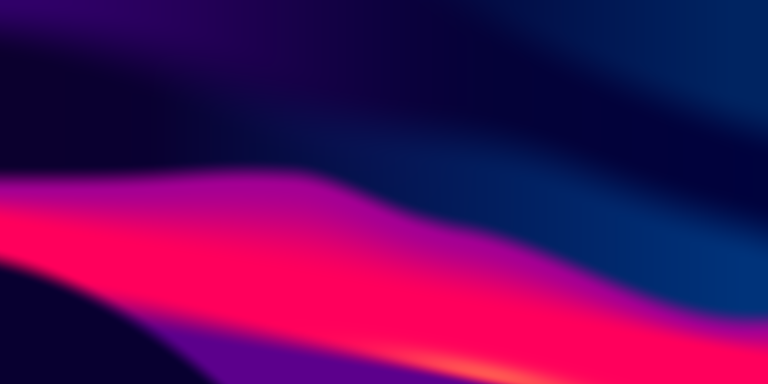
Write a WebGL 2 fragment shader that draws this background.

```glsl
#version 300 es
precision highp float;
// Soft flowing silk: a glowing magenta-pink ribbon falls across a night-blue field.
// Each fold is a height curve over x; layers are blended from back to front
// with smooth masks around those curves.

uniform vec2 u_resolution;
out vec4 fragColor;

// Colours
const vec3 INK_LEFT  = vec3(0.045, 0.00, 0.18);
const vec3 INK_RIGHT = vec3(0.00, 0.01, 0.24);
const vec3 PURPLE    = vec3(0.19, 0.00, 0.41);
const vec3 BLUE      = vec3(0.00, 0.20, 0.48);
const vec3 CORNER    = vec3(0.00, 0.14, 0.38);
const vec3 MAGENTA   = vec3(0.64, 0.00, 0.58);
const vec3 PINK      = vec3(1.00, 0.00, 0.36);
const vec3 VIOLET    = vec3(0.36, 0.00, 0.55);
const vec3 ORANGE    = vec3(1.00, 0.34, 0.32);
const vec3 SHADOW    = vec3(0.03, 0.00, 0.19);

// Half-widths of the blurred edges, as a share of the canvas height
const float RIBBON_BLUR = 0.036;
const float SHADOW_BLUR = 0.034;
const float BAND_BLUR   = 0.085;
const float CORNER_BLUR = 0.075;

// Position of the warm glow along the ribbon, and its size
const float GLOW_X = 0.64;
const vec2 GLOW_SIZE = vec2(0.13, 0.034);

float bell(float x, float center, float width) {
    float d = (x - center) / width;
    return exp(-d * d);
}

// 1 above the curve, 0 below it
float above(float y, float curve, float blur) {
    return smoothstep(curve - blur, curve + blur, y);
}

float ramp(float x, float start, float end) {
    return clamp((x - start) / (end - start), 0.0, 1.0);
}

// Height curves of the folds
float purpleCurve(float x) {
    return 0.925 - 0.2 * x - x * x;
}

float bandCurve(float x) {
    return 0.93 - 0.54 * x + 0.045 * bell(x, 0.67, 0.15);
}

float cornerCurve(float x) {
    float d = x - 0.586;
    return 1.0 - 1.1 * d + 0.65 * d * d;
}

float ribbonCurve(float x) {
    return 0.535 + 0.018 * bell(x, 0.32, 0.12)
         - 0.12 * smoothstep(0.38, 0.60, x)
         - 0.25 * smoothstep(0.55, 0.98, x);
}

float violetCurve(float x) {
    return 0.265 - 0.41 * x;
}

float shadowCurve(float x) {
    return 0.32 - 0.5 * x - 2.25 * x * x;
}

vec3 nightField(vec2 p) {
    vec3 color = mix(INK_LEFT, INK_RIGHT, p.x);

    // Purple haze, fading to the right
    float haze = above(p.y, purpleCurve(p.x), 0.075 + 0.18 * p.x);
    color = mix(color, PURPLE, haze * (1.0 - smoothstep(0.0, 0.68, p.x)));

    // Blue fold in the upper right corner
    float corner = above(p.y, cornerCurve(p.x), CORNER_BLUR);
    color = mix(color, CORNER, corner * ramp(p.x, 0.50, 0.95));

    // Wide blue fold behind the ribbon
    float band = 1.0 - above(p.y, bandCurve(p.x), BAND_BLUR);
    return mix(color, BLUE, band * ramp(p.x, 0.20, 0.97));
}

vec3 ribbon(vec2 p) {
    // Magenta upper rim melting into pink
    float rim = ribbonCurve(p.x) - 0.02;
    float core = 0.42 - 0.36 * p.x;
    vec3 color = mix(PINK, MAGENTA, smoothstep(core, rim, p.y));

    // Violet underside, sharper to the right
    float edge = violetCurve(p.x);
    float blur = mix(0.055, 0.022, ramp(p.x, 0.2, 0.6));
    color = mix(VIOLET, color, above(p.y, edge, blur));

    // Warm light along the lower rim
    float glow = bell(p.x, GLOW_X, GLOW_SIZE.x) * bell(p.y, edge + 0.022, GLOW_SIZE.y);
    return mix(color, ORANGE, glow * above(p.y, edge, 0.02));
}

void main() {
    vec2 p = gl_FragCoord.xy / u_resolution;
    vec3 color = mix(ribbon(p), nightField(p), above(p.y, ribbonCurve(p.x), RIBBON_BLUR));

    // Dark fold in the lower left corner
    color = mix(SHADOW, color, above(p.y, shadowCurve(p.x), SHADOW_BLUR));
    fragColor = vec4(color, 1.0);
}
```
